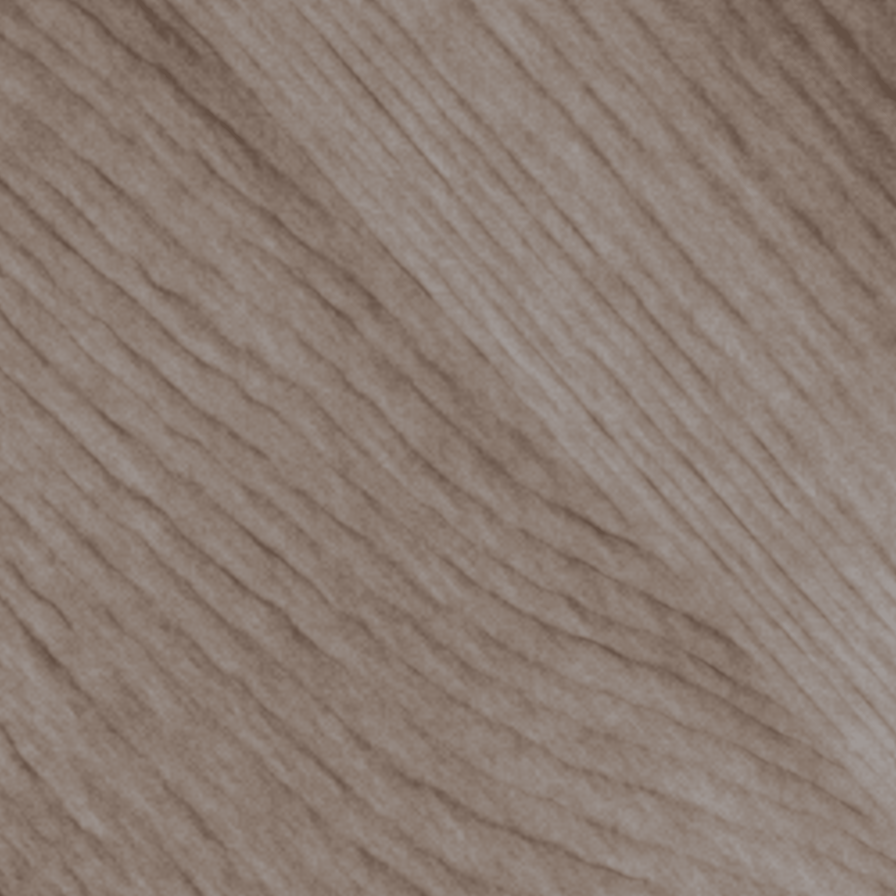
Reproduce this texture procedurally as a Shadertoy shader.

```glsl
// Pale brown wood with diagonal grain: broad curved rings beside fine straight ones.

const vec3 DARK_BROWN = vec3(0.45, 0.375, 0.33);
const vec3 MID_BROWN  = vec3(0.54, 0.472, 0.428);
const vec3 PALE_GREY  = vec3(0.595, 0.552, 0.528);

const vec2 GRAIN_DIR = vec2(0.66, -0.75);   // along the fibres
const vec2 CROSS_DIR = vec2(0.75, 0.66);    // across the fibres
const float SEAM = 0.80;                    // where curved and straight grain meet
const float CURVED_LINES = 23.0;            // lines per unit across
const float WIDE_LINES = 22.0;
const float FINE_LINES = 42.0;
const float FINE_END = 0.99;                // fine lines widen beyond this
const float MAX_RISE = 0.46;                // the curve stays straight after this
const float LINE_DEPTH = 1.25;
const float STREAK_DEPTH = 0.62;
const float FUZZ_DEPTH = 0.52;

float hash(vec2 p) {
    return fract(sin(dot(p, vec2(127.1, 311.7))) * 43758.5453);
}

float noise(vec2 p) {
    vec2 i = floor(p), f = fract(p);
    f = f * f * (3.0 - 2.0 * f);
    return mix(mix(hash(i), hash(i + vec2(1, 0)), f.x),
               mix(hash(i + vec2(0, 1)), hash(i + vec2(1, 1)), f.x), f.y);
}

// Noise centred on zero, in -1..1
float wave(vec2 p) {
    return 2.0 * noise(p) - 1.0;
}

// Broken dark lines, sharp on one side and shaded on the other
float grainLines(float phase, float along, float sharpWidth, float softWidth) {
    float id = floor(phase);
    float offset = fract(phase) - 0.6 + 0.24 * (hash(vec2(id, 4.0)) - 0.5);
    float width = offset > 0.0 ? sharpWidth : softWidth;
    float profile = exp(-offset * offset / (width * width));
    float core = exp(-offset * offset / (0.4 * sharpWidth * sharpWidth));
    float fade = noise(vec2(along * 5.0 + id * 3.7, id * 7.0));
    float dashes = noise(vec2(along * 26.0 + id * 5.3, id * 13.0));
    return profile * (0.25 + 0.45 * fade) + core * 0.55 * dashes * (0.4 + fade);
}

// Rings that drift and sweep up into the seam
float curvedGrain(float across, float along) {
    float reach = smoothstep(0.1, 0.6, across);
    float rise = max(along + 0.2, 0.0);
    float curve = min(rise, MAX_RISE);
    float sweep = 0.47 * curve * (2.0 * rise - curve);
    float bend = reach * (sweep + 0.18 * min(along + 0.2, 0.0));
    float phase = (across - bend) * CURVED_LINES;
    phase += 0.40 * wave(vec2(along * 3.0, across * 7.0));
    phase += 0.11 * wave(vec2(along * 30.0, across * 40.0));
    return grainLines(phase, along, 0.12, 0.30);
}

// Fine lines near the seam, wide ridges further out
float straightGrain(float across, float along) {
    float a = across + 0.03 * along * smoothstep(SEAM, 1.3, across);
    float phase = WIDE_LINES * a + (FINE_LINES - WIDE_LINES) * min(a, FINE_END);
    phase += 0.3 * wave(vec2(along * 2.0, a * 9.0));
    phase += 0.07 * wave(vec2(along * 25.0, a * 45.0));
    return grainLines(phase, along, 0.18, 0.36);
}

// Slow light and dark areas of the board
float boardTone(vec2 uv, float across, float along, float side) {
    float seamShade = exp(-pow((across - SEAM + 0.035) / 0.045, 2.0));
    float tone = mix(0.42, 0.86, side);
    tone -= 0.5 * seamShade * (0.5 + noise(vec2(along * 5.0, 2.0)));
    tone -= 1.35 * smoothstep(1.06, 1.38, across);
    tone -= 0.4 * smoothstep(0.55, 0.0, length(uv - vec2(0.1, 1.0)));
    tone += 0.8 * smoothstep(0.35, 0.0, length(uv - vec2(1.0, 0.12)));
    tone += 0.3 * smoothstep(0.4, 0.0, length(uv - vec2(0.05, 0.45)));
    return tone + 0.28 * wave(vec2(along * 2.0, across * 6.0));
}

vec3 woodColor(float tone) {
    vec3 shade = mix(MID_BROWN, DARK_BROWN, clamp(-tone, 0.0, 1.6));
    return shade + (PALE_GREY - MID_BROWN) * clamp(tone, 0.0, 1.6);
}

void mainImage(out vec4 fragColor, in vec2 fragCoord) {
    vec2 uv = fragCoord / iResolution.y;
    float along = dot(uv, GRAIN_DIR);
    float across = dot(uv, CROSS_DIR);

    // Choose the side of the slightly wavy seam
    float seam = SEAM + 0.014 * wave(vec2(along * 5.0, 1.0));
    float side = smoothstep(-0.018, 0.018, across - seam);
    float lines = mix(curvedGrain(across, along), straightGrain(across, along), side);

    // Short fibre flecks and fine surface fuzz
    float streaks = 0.55 * wave(vec2(along * 20.0, across * 95.0))
                  + 0.45 * wave(vec2(along * 50.0, across * 170.0) + 31.0);
    float fuzz = 0.5 * wave(uv * 140.0) + 0.5 * wave(uv * 250.0 + 17.0);
    float pores = STREAK_DEPTH * (1.0 + 0.4 * smoothstep(0.4, 0.1, across));

    float tone = boardTone(uv, across, along, side);
    tone -= LINE_DEPTH * lines;
    tone += pores * streaks + FUZZ_DEPTH * fuzz;
    fragColor = vec4(woodColor(tone), 1.0);
}
```
